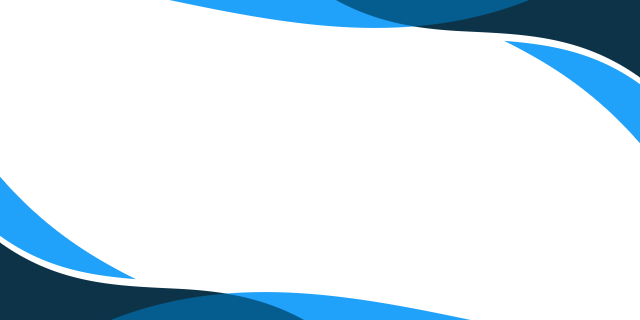
A Shadertoy shader for this background:

```glsl
// White banner with layered blue and navy waves in two opposite corners.
// Each wave edge is a cubic curve giving depth below the top border; a half
// turn about the centre reuses the same waves along the bottom.

const vec3 WHITE = vec3(1.0);
const vec3 BLUE = vec3(0.13, 0.635, 0.98);
const vec3 NAVY = vec3(0.047, 0.2, 0.282);
const vec3 OVERLAP = vec3(0.016, 0.365, 0.555);

// Cubic from point a to b with end slopes; straight tangents beyond the ends.
// Returns (depth, slope) at x.
vec2 waveEdge(float x, vec2 a, vec2 b, float slopeA, float slopeB) {
    if (x < a.x) return vec2(a.y + slopeA * (x - a.x), slopeA);
    if (x > b.x) return vec2(b.y + slopeB * (x - b.x), slopeB);
    float span = b.x - a.x;
    float t = (x - a.x) / span;
    float chord = (b.y - a.y) / span;
    float c2 = 3.0 * chord - 2.0 * slopeA - slopeB;
    float c3 = slopeA + slopeB - 2.0 * chord;
    float depth = a.y + span * t * (slopeA + t * (c2 + t * c3));
    float slope = slopeA + t * (2.0 * c2 + 3.0 * t * c3);
    return vec2(depth, slope);
}

// Smooth coverage of the region between the top border and an edge.
float coverAbove(float depth, vec2 edge, vec2 pixel) {
    float width = length(vec2(edge.y * pixel.x, pixel.y));
    return clamp(0.5 + (edge.x - depth) / width, 0.0, 1.0);
}

void mainImage(out vec4 fragColor, in vec2 fragCoord) {
    // Canvas spans 2 by 1; y is measured downwards from the top
    vec2 pixel = vec2(2.0, 1.0) / iResolution.xy;
    vec2 p = fragCoord * pixel;
    p.y = 1.0 - p.y;

    // Half-turn symmetry
    if (p.y > 0.5) p = vec2(2.0, 1.0) - p;

    // Shallow blue arc along the border
    vec2 arcEdge = waveEdge(p.x, vec2(0.529, 0.0), vec2(1.654, 0.0), 0.21, -0.397);
    float arc = coverAbove(p.y, arcEdge, pixel);

    // Navy wave: a rounded start, then a sweep down to the side
    vec2 joint = vec2(1.4453, 0.0977);
    vec2 navyEdge = p.x < joint.x
        ? waveEdge(p.x, vec2(1.0495, 0.0), joint, 0.55, 0.05)
        : waveEdge(p.x, joint, vec2(2.0, 0.2422), 0.05, 0.72);
    float navy = coverAbove(p.y, navyEdge, pixel);

    // Blue blade below the white gap
    vec2 tip = vec2(1.5755, 0.1276);
    vec2 bladeTop = waveEdge(p.x, tip, vec2(2.0, 0.263), 0.08, 0.72);
    vec2 bladeBottom = waveEdge(p.x, tip, vec2(2.0, 0.448), 0.5, 1.15);
    float blade = max(0.0, coverAbove(p.y, bladeBottom, pixel)
                         - coverAbove(p.y, bladeTop, pixel));

    // Layers, with a blended tone where arc and navy wave cross
    vec3 color = mix(WHITE, BLUE, max(arc, blade));
    color = mix(color, mix(NAVY, OVERLAP, arc), navy);
    fragColor = vec4(color, 1.0);
}
```
